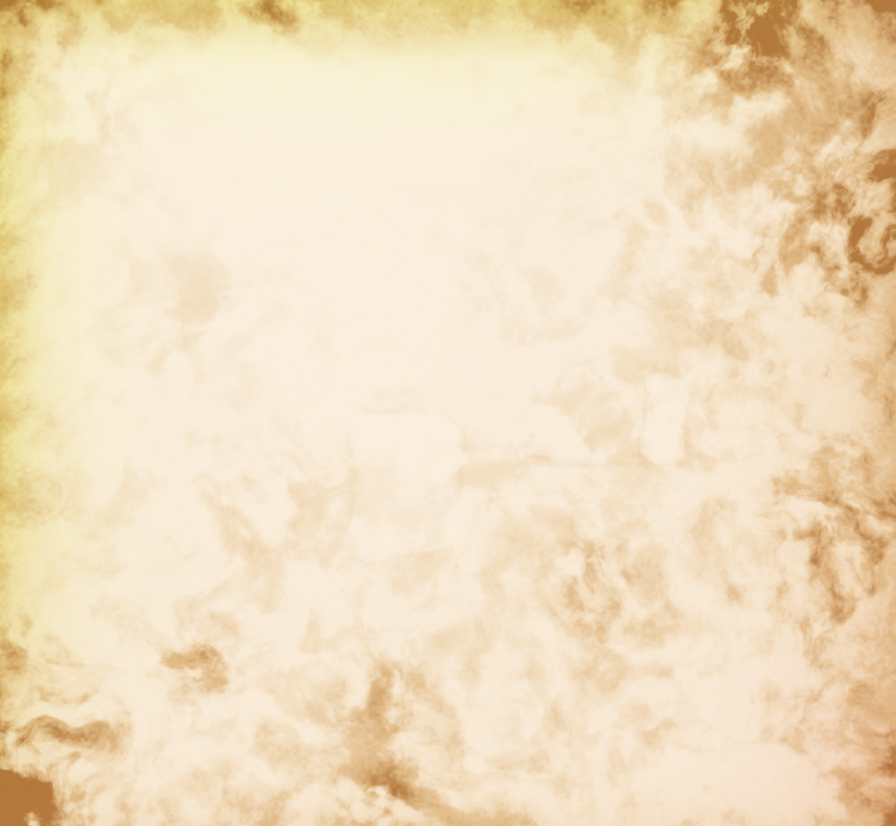
This texture is drawn by a Shadertoy shader. Its source:

```glsl
// Aged parchment: a cream sheet with ochre borders, rusty stains and worn patches.
// A single stain depth is built from layered value noise, soft spots and edge
// falloffs, then turned into colour by a ramp from cream to brown.

float hash(vec2 p) {
    vec3 q = fract(vec3(p.xyx) * 0.1031);
    q += dot(q, q.yzx + 33.33);
    return fract((q.x + q.y) * q.z);
}

float noise(vec2 p) {
    vec2 i = floor(p), f = fract(p);
    f = f * f * (3.0 - 2.0 * f);
    return mix(mix(hash(i), hash(i + vec2(1, 0)), f.x),
               mix(hash(i + vec2(0, 1)), hash(i + vec2(1, 1)), f.x), f.y);
}

float fbm(vec2 p) {
    float sum = 0.0, amp = 0.5;
    for (int i = 0; i < 5; i++) {
        sum += amp * noise(p);
        p = mat2(1.6, 1.2, -1.2, 1.6) * p + 17.3;
        amp *= 0.53;
    }
    return sum;
}

float roundBox(vec2 p, vec2 halfSize, float radius) {
    vec2 d = abs(p) - halfSize + radius;
    return length(max(d, 0.0)) + min(max(d.x, d.y), 0.0) - radius;
}

// Stain spots: centre, radius, strength
const vec4 spots[12] = vec4[12](
    vec4(0.83, 0.94, 0.065, 0.62), vec4(0.29, 0.39, 0.060, 0.36),
    vec4(0.24, 0.21, 0.050, 0.46), vec4(0.44, 0.16, 0.050, 0.42),
    vec4(0.44, 0.03, 0.050, 0.60), vec4(0.67, 0.29, 0.055, 0.34),
    vec4(0.21, 0.63, 0.075, 0.22), vec4(0.04, 0.07, 0.090, 0.62),
    vec4(0.97, 0.72, 0.075, 0.48), vec4(0.92, 0.32, 0.090, 0.42),
    vec4(0.10, 0.88, 0.090, 0.22), vec4(0.31, 1.00, 0.050, 0.42));

vec3 paperColor(float t) {
    vec3 c = mix(vec3(0.982, 0.938, 0.875), vec3(0.95, 0.87, 0.75), smoothstep(0.0, 0.36, t));
    c = mix(c, vec3(0.88, 0.73, 0.53), smoothstep(0.28, 0.70, t));
    return mix(c, vec3(0.70, 0.47, 0.24), smoothstep(0.62, 1.15, t));
}

void mainImage(out vec4 fragColor, in vec2 fragCoord) {
    vec2 uv = fragCoord / iResolution.xy;
    vec2 p = fragCoord / iResolution.y;
    vec2 aspect = vec2(iResolution.x / iResolution.y, 1.0);

    // Noise layers, from broad clouds to fine flecks
    vec2 warp = vec2(fbm(p * 8.0), fbm(p * 8.0 + 40.0)) - 0.5;
    float cloud = fbm(p * 7.0 + warp * 2.0 + 5.0);
    float fleck = fbm(p * 36.0 + warp * 3.0);
    float grain = noise(p * 230.0);
    float rough = smoothstep(0.36, 0.68, mix(cloud, fleck, 0.6));

    // Pale upper left, growing more mottled away from it
    float wear = smoothstep(0.08, 0.75, length((uv - vec2(0.31, 0.79)) * aspect));
    float stain = 0.04 + 0.09 * wear;
    stain += (0.05 + 0.27 * wear) * smoothstep(0.44, 0.74, mix(cloud, fleck, 0.5));

    // Broad mottling on the upper right
    vec2 wide = (uv - vec2(0.88, 0.77)) / vec2(0.17, 0.20);
    stain += 0.20 * exp(-dot(wide, wide)) * rough;

    // Scattered rust spots
    for (int i = 0; i < 12; i++) {
        vec2 d = (uv - spots[i].xy) * aspect + warp * 0.07;
        stain += spots[i].w * exp(-dot(d, d) / (spots[i].z * spots[i].z)) * rough;
    }

    // Worn flakes: paler inside, with a thin broken rim
    vec2 torn = p + warp * 0.05;
    float flake = roundBox(torn - vec2(0.46, 0.42) * aspect, vec2(0.068, 0.085), 0.03);
    vec2 wedge = torn - vec2(0.625, 0.455) * aspect;
    flake = min(flake, max(abs(wedge.x) * 0.8 + wedge.y * 0.5 - 0.03, -wedge.y - 0.01));
    flake = min(flake, roundBox(torn - vec2(0.74, 0.49) * aspect, vec2(0.028, 0.055), 0.02));
    stain *= 1.0 - 0.35 * smoothstep(0.005, -0.005, flake);
    stain += 0.13 * exp(-abs(flake) / 0.004) * smoothstep(0.35, 0.65, fleck);

    // Faint horizontal crease
    float creaseSpan = smoothstep(0.52, 0.57, uv.x) * smoothstep(0.79, 0.74, uv.x);
    stain += 0.09 * creaseSpan * exp(-abs(uv.y - 0.437 + warp.y * 0.015) / 0.002);

    // Darkened borders with ragged inner limits
    vec2 e = uv + warp * 0.035;
    float top = exp(-pow(max(1.0 - e.y, 0.0) / 0.052, 2.0));
    float left = exp(-max(e.x, 0.0) / 0.038);
    float right = exp(-max(1.0 - e.x, 0.0) / 0.055);
    float bottom = exp(-max(e.y, 0.0) / 0.022);
    float border = 0.50 * top + 0.52 * left + 0.52 * right + 0.16 * bottom;
    stain += border * (0.55 + 0.9 * fleck);

    // Fibre grain
    stain += (grain - 0.5) * (0.07 + 0.12 * min(stain, 1.0));
    vec3 color = paperColor(max(stain, 0.0));

    // Ochre cast at the top and left, rosy cast in the lower right
    float ochre = max(exp(-(1.0 - uv.y) / 0.07) * smoothstep(1.05, 0.65, uv.x),
                      exp(-uv.x / 0.06) * smoothstep(-0.1, 0.45, uv.y));
    color *= mix(vec3(1), vec3(0.99, 1.05, 0.85), ochre);
    float rose = exp(-length((uv - vec2(1.0, 0.06)) * aspect) / 0.12);
    color *= mix(vec3(1), vec3(1.0, 0.94, 0.96), rose);
    color += (grain - 0.5) * 0.012;

    fragColor = vec4(clamp(color, 0.0, 1.0), 1.0);
}
```
